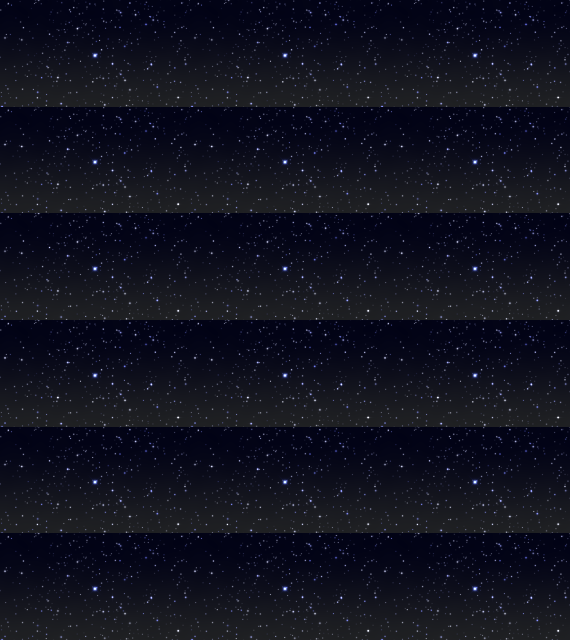
This texture is drawn by a Shadertoy shader. Its source:

```glsl
// Night sky tiled 3 across and 6 down: a dusk gradient under scattered stars.
// Jittered grids at three scales place the stars, gradient noise clusters them,
// and each tile dims its stars a little differently around one blue main star.

vec3 hash3(vec2 p) {
    vec3 q = fract(p.xyx * vec3(0.1031, 0.103, 0.0973));
    q += dot(q, q.yxz + 33.33);
    return fract((q.xxy + q.yzz) * q.zyx);
}

vec2 gradientAt(vec2 cell) {
    float angle = 6.2832 * hash3(cell + 71.0).x;
    return vec2(cos(angle), sin(angle));
}

float gradientNoise(vec2 p) {
    vec2 i = floor(p), f = fract(p);
    vec2 w = f * f * f * (f * (f * 6.0 - 15.0) + 10.0);
    vec2 e = vec2(1, 0);
    float low = mix(dot(gradientAt(i), f), dot(gradientAt(i + e.xy), f - e.xy), w.x);
    float high = mix(dot(gradientAt(i + e.yx), f - e.yx), dot(gradientAt(i + 1.0), f - 1.0), w.x);
    return mix(low, high, w.y);
}

float disc(vec2 d, float radius) {
    return exp(-dot(d, d) / (radius * radius));
}

// Four thin points along the axes
float spikes(vec2 d, float len) {
    float s = sqrt(abs(d.x)) + sqrt(abs(d.y));
    return exp(-s * s / len);
}

// One grid of stars; size runs from 0 (faint specks) to 2 (bright crosses)
vec3 starLayer(vec2 p, float aspect, vec2 tile, float cells, float size) {
    vec3 light = vec3(0);
    vec2 home = floor(p * cells);
    for (int y = -1; y <= 1; y++)
    for (int x = -1; x <= 1; x++) {
        vec2 id = home + vec2(x, y);
        vec2 seed = id + 57.0 + 83.0 * size;
        vec3 place = hash3(seed);
        vec3 look = hash3(seed + 211.0);
        vec2 center = (id + place.xy) / cells;

        // Thinner toward the left edge, gently clumped elsewhere
        float density = 0.34 * (1.0 + 0.8 * gradientNoise(center * 3.5 + 9.0));
        density *= smoothstep(-0.4, 0.35, center.x / aspect);
        if (place.z > density) continue;

        // Rows vary more than columns
        float twinkle = 0.5 + 0.4 * hash3(seed + 19.0 * tile.y).y
                      + 0.15 * hash3(seed + 31.0 * tile).z;
        float power = mix(0.12, 0.75, look.x * look.x) + 0.28 * size;
        float radius = 0.0056 + 0.0014 * size;
        vec2 d = p - center;
        vec3 tint = mix(vec3(0.92, 0.93, 1.0), vec3(0.42, 0.46, 0.95), look.y * look.y);
        light += twinkle * power * tint * disc(d, radius);
        if (size > 1.5) light += 0.3 * twinkle * tint * spikes(d, 0.014);
    }
    return light;
}

void mainImage(out vec4 fragColor, in vec2 fragCoord) {
    vec2 grid = fragCoord / iResolution.xy * vec2(3, 6);
    vec2 tile = floor(grid);
    vec2 uv = fract(grid);
    float aspect = 2.0 * iResolution.x / iResolution.y;
    vec2 p = uv * vec2(aspect, 1);

    // Sky: grey haze at the foot, deep navy overhead
    vec3 color = mix(vec3(0.125, 0.13, 0.138), vec3(0.008, 0.012, 0.085),
                     smoothstep(-0.1, 0.9, uv.y));
    color += 0.006 * gradientNoise(p * 6.0);

    // Scattered stars, from many faint to few bright
    for (int i = 0; i < 3; i++) {
        float size = float(i);
        color += starLayer(p, aspect, tile, 24.0 / pow(1.8, size), size);
    }

    // Main star near the middle, with a blue halo and diagonal rays
    vec2 d = p - vec2(0.5 * aspect, 0.48);
    vec2 diagonal = vec2(d.x + d.y, d.x - d.y) * 0.7071;
    color += vec3(0.9, 0.95, 1.0) * disc(d, 0.014);
    color += vec3(0.12, 0.2, 0.75) * (0.4 * disc(d, 0.022) + 0.8 * spikes(diagonal, 0.025));

    fragColor = vec4(min(color, 1.0), 1.0);
}
```
